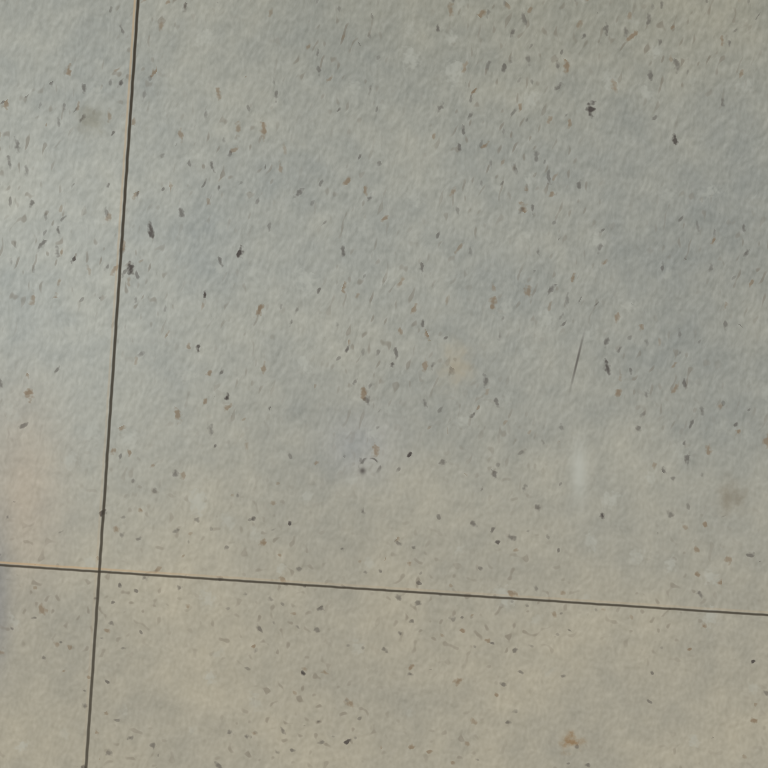
Write a three.js fragment shader that draws this texture.

```glsl
// Weathered limestone paving: four slabs divided by two thin dark joints.
// Broad colour washes carry embossed gradient-noise grain, while hashed cells
// and thresholded noise scatter clustered pits, tan flecks and pale shell.
varying vec2 vUv;

const vec3 COOL_STONE = vec3(0.612, 0.618, 0.584);
const vec3 PALE_STONE = vec3(0.664, 0.674, 0.642);
const vec3 WARM_STONE = vec3(0.646, 0.624, 0.556);
const vec3 DUSK_STONE = vec3(0.582, 0.575, 0.518);
const vec3 SHADE_STONE = vec3(0.562, 0.568, 0.538);
const vec3 PIT_COLOUR = vec3(0.290, 0.270, 0.255);
const vec3 TAN_COLOUR = vec3(0.470, 0.385, 0.295);
const vec3 SHELL_COLOUR = vec3(0.705, 0.710, 0.670);
const vec3 JOINT_COLOUR = vec3(0.250, 0.230, 0.195);
const vec3 RUST_EDGE = vec3(0.740, 0.630, 0.490);

vec2 hash2(vec2 p) {
  vec3 q = fract(p.xyx * vec3(0.1031, 0.1030, 0.0973));
  q += dot(q, q.yzx + 33.33);
  return fract((q.xx + q.yz) * q.zy);
}

float cornerSlope(vec2 cell, vec2 corner, vec2 f) {
  float angle = 6.2832 * hash2(cell + corner).x;
  return dot(vec2(cos(angle), sin(angle)), f - corner);
}

float gradientNoise(vec2 p) {
  vec2 i = floor(p), f = fract(p);
  vec2 w = f * f * f * (f * (f * 6.0 - 15.0) + 10.0);
  float low = mix(cornerSlope(i, vec2(0.0), f), cornerSlope(i, vec2(1.0, 0.0), f), w.x);
  float high = mix(cornerSlope(i, vec2(0.0, 1.0), f), cornerSlope(i, vec2(1.0), f), w.x);
  return mix(low, high, w.y);
}

float fractalNoise(vec2 p) {
  float sum = 0.0, amplitude = 0.5;
  for (int i = 0; i < 4; i++) {
    sum += amplitude * gradientNoise(p);
    p = mat2(0.8, 0.6, -0.6, 0.8) * p * 2.03 + 17.3;
    amplitude *= 0.5;
  }
  return sum;
}

// Difference of nearby noise heights, as if lit from the side
float emboss(vec2 p) {
  return fractalNoise(p) - fractalNoise(p + vec2(0.4, -0.25));
}

// Soft elliptical patch, 1 at its centre
float glow(vec2 p, vec2 centre, vec2 radius) {
  vec2 d = (p - centre) / radius;
  return exp(-dot(d, d));
}

// One ragged ellipse per chosen cell; size is its radii in canvas units
float flecks(vec2 p, float cells, float chance, vec2 size, float seed) {
  vec2 g = p * cells, id = floor(g);
  vec2 place = hash2(id + seed), trait = hash2(id + seed + 51.7);
  vec2 d = (fract(g) - mix(vec2(0.22), vec2(0.78), place)) / cells;
  d.x += (trait.y - 0.5) * d.y;
  float r = length(d / (size * mix(0.5, 1.3, place.x * place.y + 0.3 * trait.y)));
  r += 0.9 * gradientNoise(p * 150.0 + seed) + 0.5 * gradientNoise(p * 290.0);
  return step(trait.x, chance) * mix(0.4, 1.0, place.y) * (1.0 - smoothstep(0.2, 1.3, r));
}

float band(float d, float halfWidth) {
  return 1.0 - smoothstep(halfWidth - 0.0012, halfWidth + 0.0012, abs(d));
}

// Signed distance to the line through a and b, positive on its left
float lineSide(vec2 p, vec2 a, vec2 b) {
  vec2 along = normalize(b - a);
  return dot(p - a, vec2(-along.y, along.x));
}

vec3 stoneWash(vec2 p) {
  vec3 c = mix(WARM_STONE, COOL_STONE, smoothstep(0.18, 0.72, p.y + 0.10 * p.x));
  c = mix(c, PALE_STONE, glow(p, vec2(0.02, 0.66), vec2(0.27, 0.33)));
  c = mix(c, DUSK_STONE, 0.9 * glow(p, vec2(0.95, 1.02), vec2(0.62, 0.19)));
  c = mix(c, SHADE_STONE, 0.85 * glow(p, vec2(1.02, 0.64), vec2(0.36, 0.28)));
  c = mix(c, vec3(0.690, 0.640, 0.570), 0.6 * glow(p, vec2(0.03, 0.36), vec2(0.05, 0.12)));
  c = mix(c, vec3(0.615, 0.62, 0.605), 0.7 * glow(p, vec2(0.47, 0.42), vec2(0.05, 0.045)));
  return mix(c, vec3(0.53, 0.53, 0.52), 0.8 * glow(p, vec2(-0.005, 0.22), vec2(0.019, 0.10)));
}

void main() {
  vec2 p = vUv;
  vec2 grain = vec2(0.956 * p.x - 0.292 * p.y, 0.292 * p.x + 0.956 * p.y);
  grain += 0.004 * vec2(gradientNoise(p * 33.0), gradientNoise(p * 33.0 + 40.0));
  float upper = smoothstep(0.15, 0.65, p.y);
  float cluster = smoothstep(-0.35, 0.35, gradientNoise(p * 7.0 + 5.0));

  // Colour washes, blotches and embossed grain
  vec3 colour = stoneWash(p);
  colour += vec3(0.085, 0.068, 0.040) * fractalNoise(p * 6.0 + 3.0);
  colour += vec3(0.060, 0.054, 0.044) * fractalNoise(p * 29.0 + 8.0);
  colour += mix(0.040, 0.012, upper) * emboss(grain * 95.0);
  colour += mix(0.012, 0.066, upper) * emboss(grain * vec2(118.0, 62.0));
  colour += 0.030 * gradientNoise(grain * vec2(215.0, 150.0));

  // Pale fragments, fine scratches, tan flecks and dark pits
  vec2 pitSize = mix(vec2(0.0046, 0.0036), vec2(0.0036, 0.0078), upper);
  float roundMarks = smoothstep(0.28, 0.50, gradientNoise(grain * 88.0 + 60.0));
  float longMarks = smoothstep(0.28, 0.50, gradientNoise(grain * vec2(125.0, 60.0) + 60.0));
  colour = mix(colour, vec3(0.42, 0.38, 0.33), 0.36 * cluster * mix(roundMarks, longMarks, upper));
  colour = mix(colour, SHELL_COLOUR, 0.45 * flecks(grain, 19.0, 0.28, vec2(0.010, 0.012), 3.0));
  colour = mix(colour, TAN_COLOUR, 0.60 * flecks(grain, 31.0, 0.36 * cluster, pitSize, 19.0));
  colour = mix(colour, PIT_COLOUR, 0.50 * flecks(grain, 43.0, 0.36 * cluster, pitSize * 0.85, 37.0));
  colour = mix(colour, PIT_COLOUR, 0.95 * flecks(grain, 16.0, 0.18, pitSize * 0.95, 71.0));

  // Fossil traces: curled shell, slivers and mottled stains
  vec2 shell = p - vec2(0.482, 0.392) + 0.005 * gradientNoise(p * 90.0);
  float curl = band(length(shell) - 0.012, 0.0018) * smoothstep(-0.010, 0.002, shell.y);
  colour = mix(colour, PIT_COLOUR, 0.5 * curl * smoothstep(-0.3, 0.3, gradientNoise(p * 120.0)));
  colour = mix(colour, PIT_COLOUR, 0.7 * glow(p, vec2(0.472, 0.387), vec2(0.004, 0.004)));
  float sliver = lineSide(p, vec2(0.745, 0.503), vec2(0.760, 0.565));
  colour = mix(colour, PIT_COLOUR, 0.6 * band(sliver, 0.0013) * glow(p, vec2(0.752, 0.53), vec2(0.03)));
  colour = mix(colour, SHELL_COLOUR, 0.75 * glow(p, vec2(0.754, 0.387), vec2(0.010, 0.038)));
  vec2 stain = p + 0.03 * vec2(fractalNoise(p * 50.0), fractalNoise(p * 50.0 + 9.0));
  colour = mix(colour, vec3(0.67, 0.62, 0.52), 0.5 * glow(stain, vec2(0.595, 0.525), vec2(0.018, 0.023)));
  colour = mix(colour, vec3(0.48, 0.45, 0.39), 0.6 * glow(stain, vec2(0.950, 0.353), vec2(0.015, 0.017)));
  colour = mix(colour, vec3(0.52, 0.40, 0.27), 0.7 * glow(stain, vec2(0.745, 0.034), vec2(0.010, 0.008)));
  colour = mix(colour, vec3(0.50, 0.49, 0.43), 0.5 * glow(stain, vec2(0.119, 0.843), vec2(0.015, 0.016)));

  // Joints, each with a faint sunlit lip
  float wobble = 0.0005 * gradientNoise(p * 70.0);
  float upright = lineSide(p, vec2(0.112, 0.0), vec2(0.180, 1.0)) + wobble;
  float level = lineSide(p, vec2(0.0, 0.264), vec2(1.0, 0.199)) + wobble;
  colour = mix(colour, RUST_EDGE, band(upright - 0.0042, 0.0014) * mix(0.1, 0.6, p.y * p.y));
  colour = mix(colour, RUST_EDGE, band(level - 0.0035, 0.0014) * mix(0.7, 0.2, smoothstep(0.0, 0.4, p.x)));
  colour = mix(colour, JOINT_COLOUR, band(level, 0.0014) * 0.80);
  colour = mix(colour, JOINT_COLOUR, band(upright, 0.0018) * mix(0.75, 0.95, p.y));

  gl_FragColor = vec4(colour, 1.0);
}
```
